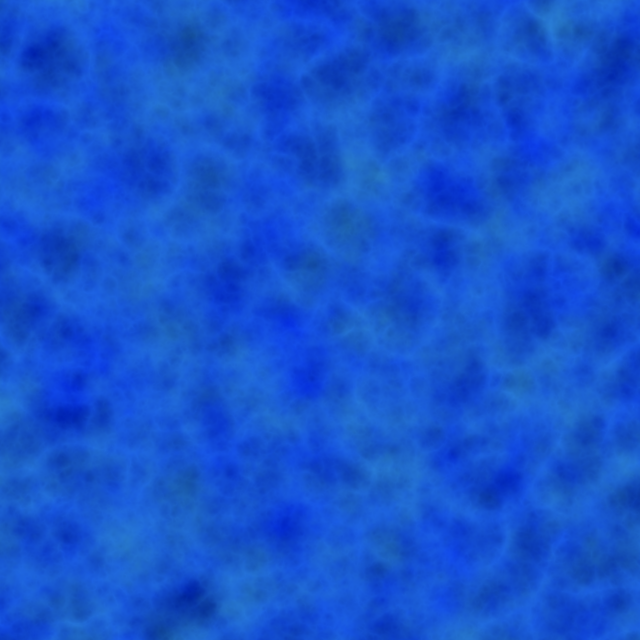
A three.js fragment shader for this texture:

```glsl
varying vec2 vUv;

const vec3 DEEP_BLUE = vec3(0.05, 0.25, 0.85);
const vec3 SEA_BLUE = vec3(0.12, 0.40, 0.78);
const vec3 SHADOW = vec3(0.05, 0.105, 0.135);
const int OCTAVES = 5;

vec3 hash3(vec2 cell) {
  vec3 p = fract(cell.xyx * vec3(0.1031, 0.1030, 0.0973));
  p += dot(p, p.yxz + 33.33);
  return fract((p.xxy + p.yzz) * p.zyx);
}

// Cellular noise: one soft spot of random sign and strength per cell
float spotNoise(vec2 p) {
  vec2 cell = floor(p);
  vec2 local = p - cell;
  float sum = 0.0;
  for (int y = -1; y <= 1; y++) {
    for (int x = -1; x <= 1; x++) {
      vec2 offset = vec2(float(x), float(y));
      vec3 rnd = hash3(cell + offset + 100.0);
      vec2 toSpot = offset + rnd.xy - local;
      float falloff = max(0.0, 1.0 - dot(toSpot, toSpot));
      sum += (rnd.z * 2.0 - 1.0) * falloff * falloff * falloff;
    }
  }
  return sum;
}

// Layered noise: x is the smooth sum, y the creased sum of magnitudes
vec2 layeredNoise(vec2 p, float gain) {
  mat2 turnAndDouble = mat2(1.6, 1.2, -1.2, 1.6);
  vec2 sum = vec2(0.0);
  float amplitude = 1.0;
  for (int i = 0; i < OCTAVES; i++) {
    float n = spotNoise(p);
    sum += amplitude * vec2(n, abs(n));
    amplitude *= gain;
    p = turnAndDouble * p + vec2(17.3, 9.1);
  }
  return sum;
}

// Patches drift between the two blues
vec3 waterTint(vec2 uv, float scale, float contrast) {
  float patches = layeredNoise(uv * scale + 3.7, 0.53).x;
  return mix(DEEP_BLUE, SEA_BLUE, 0.55 + contrast * patches);
}

// Dark blots parted by thin pale veins, centred on zero
float blotShade(vec2 uv, float scale) {
  return layeredNoise(uv * scale + vec2(41.2, 68.5), 0.55).y - 0.58;
}

void main() {
  vec3 color = waterTint(vUv, 11.0, 0.56);
  color -= SHADOW * blotShade(vUv, 12.5);
  gl_FragColor = vec4(clamp(color, 0.0, 1.0), 1.0);
}
```
